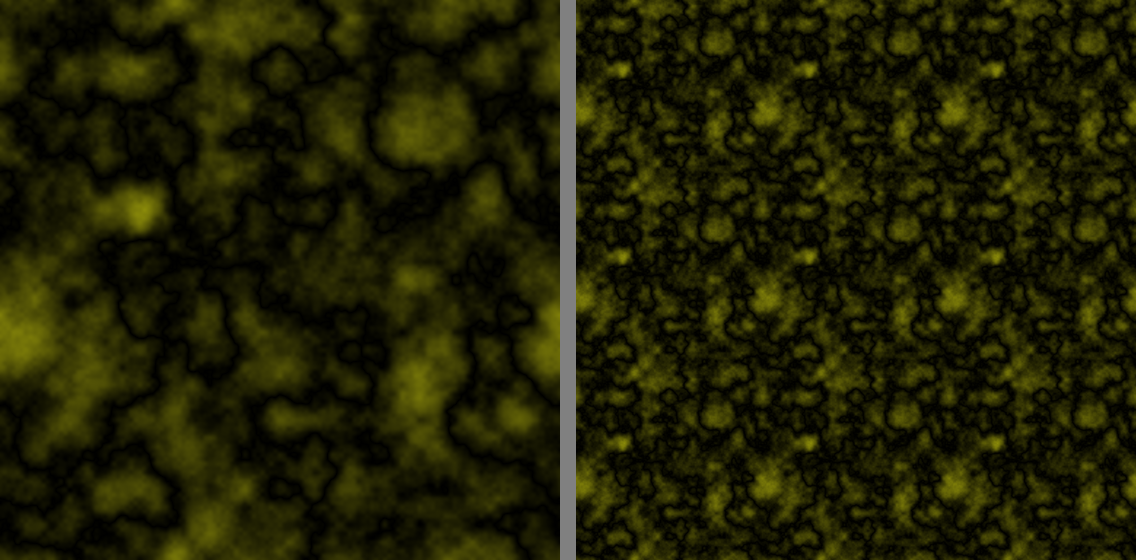
Left: one tile. Right: repeated 3 by 3.
A three.js fragment shader for this texture:

```glsl
// Dark olive clouds split by thin black veins: folded, tiling value noise.
varying vec2 vUv;

float hash(vec2 p) {
  return fract(sin(dot(p, vec2(127.1, 311.7))) * 43758.5453);
}

// Signed value noise in -1..1 that wraps after "period" cells
float wrapNoise(vec2 p, float period, float seed) {
  vec2 cell = floor(p);
  vec2 f = fract(p);
  f = f * f * (3.0 - 2.0 * f);
  vec2 lo = mod(cell, period) + seed;
  vec2 hi = mod(cell + 1.0, period) + seed;
  float bottom = mix(hash(lo), hash(vec2(hi.x, lo.y)), f.x);
  float top = mix(hash(vec2(lo.x, hi.y)), hash(hi), f.x);
  return 2.0 * mix(bottom, top, f.y) - 1.0;
}

// Octaves double in whole repeats, so the sum still tiles
float cloudSum(vec2 uv) {
  float sum = 0.0;
  float amplitude = 1.0;
  float period = 8.0;
  for (int i = 0; i < 5; i++) {
    sum += amplitude * wrapNoise(uv * period, period, 17.3 * float(i) + 3.7);
    amplitude *= 0.5;
    period *= 2.0;
  }
  return sum;
}

void main() {
  // Folding at zero turns every sign change into a dark vein
  float glow = 0.34 * abs(cloudSum(vUv));
  vec3 olive = vec3(1.0, 1.0, 0.07);
  gl_FragColor = vec4(olive * glow, 1.0);
}
```
